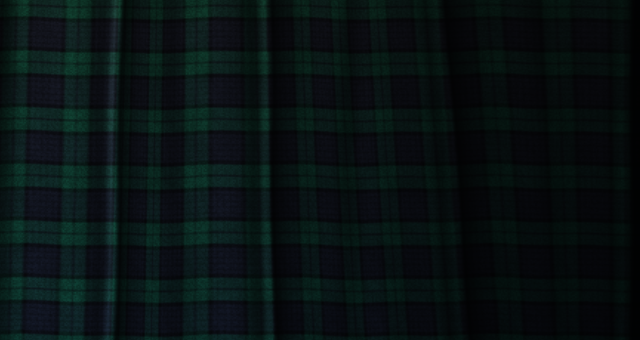
This texture is drawn by a Shadertoy shader. Its source:

```glsl
// Dark green and navy tartan cloth hanging in soft vertical folds.

const vec3 GREEN = vec3(0.047, 0.208, 0.155);
const vec3 NAVY  = vec3(0.067, 0.079, 0.116);
const vec3 BLACK = vec3(0.027, 0.031, 0.038);
const vec3 SHEEN = vec3(0.045, 0.085, 0.076);

const float ROWS = 6.0;
const float COLUMNS = 10.2; // before gathering

float hash(vec2 p) {
    return fract(sin(dot(p, vec2(127.1, 311.7))) * 43758.5453);
}

float noise(vec2 p) {
    vec2 i = floor(p), f = fract(p);
    f = f * f * (3.0 - 2.0 * f);
    return mix(mix(hash(i), hash(i + vec2(1, 0)), f.x),
               mix(hash(i + vec2(0, 1)), hash(i + vec2(1, 1)), f.x), f.y);
}

float bell(float d, float width) {
    return exp(-d * d / (width * width));
}

// Soft-edged line of the given half width around zero
float stripe(float d, float halfWidth, float blur) {
    return 1.0 - smoothstep(halfWidth - blur, halfWidth + blur, abs(d));
}

// Thread colour along one sett, mirrored about the green band
vec3 sett(float t, float blur) {
    float d = abs(fract(t + 0.5) - 0.5);
    vec3 color = mix(BLACK, NAVY, smoothstep(0.27 - blur, 0.27 + blur, d));
    color = mix(color, GREEN, stripe(d, 0.200, blur));
    float lines = 0.65 * stripe(d, 0.019, blur)
                + 0.48 * stripe(d - 0.34, 0.015, blur)
                + 0.48 * stripe(d - 0.45, 0.015, blur);
    return mix(color, BLACK, lines);
}

// Column coordinate: threads crowd together where the cloth is gathered
float gatheredColumn(vec2 p) {
    float lean = -0.012 + 0.052 * smoothstep(0.15, 0.72, p.x)
                        - 0.040 * smoothstep(0.75, 1.0, p.x);
    float x = p.x - lean * (0.5 - p.y);
    return x * COLUMNS - 0.2 + 1.08 * smoothstep(0.14, 0.30, x)
                             + 1.15 * smoothstep(0.40, 0.68, x);
}

// Broad shallow folds: x at the top, drift toward the hem, depth
float softFolds(vec2 p) {
    const vec3 dips[6] = vec3[6](
        vec3(0.008, -0.010, 0.75), vec3(0.148, -0.004, 0.35),
        vec3(0.268, 0.006, 0.50), vec3(0.388, 0.016, 0.50),
        vec3(0.548, -0.015, 0.45), vec3(0.840, 0.030, 0.35));
    float light = 1.0;
    for (int i = 0; i < 6; i++) {
        float d = p.x - dips[i].x - dips[i].y * (1.0 - p.y);
        light *= 1.0 - dips[i].z * mix(0.45, 0.9, p.y) * bell(d, 0.018);
    }
    return light * mix(0.86, 1.10, noise(vec2(p.x * 34.0 + p.y * 0.8, p.y * 0.7)));
}

// Deep creases; returns shade in x and ridge sheen in y
vec2 deepFolds(vec2 p) {
    const vec3 creases[4] = vec3[4](
        vec3(0.189, -0.012, 0.75), vec3(0.419, 0.009, 0.40),
        vec3(0.692, 0.040, 0.18), vec3(0.988, -0.004, 0.06));
    float shade = 1.0, sheen = 0.0;
    for (int i = 0; i < 4; i++) {
        float bend = 0.002 * sin(p.y * 7.0 + float(i) * 2.0);
        float d = p.x - creases[i].x - creases[i].y * (1.0 - p.y) - bend;
        float shadow = smoothstep(-0.004, 0.006, d) * exp(-max(d, 0.0) / 0.034);
        shade *= 1.0 - 0.93 * shadow;
        shade *= 1.0 - 0.30 * bell(d + 0.027, 0.011);
        sheen += creases[i].z * bell(d + 0.009, 0.006);
    }
    return vec2(shade, sheen);
}

void mainImage(out vec4 fragColor, in vec2 fragCoord) {
    vec2 p = fragCoord / iResolution.xy;

    // Cloth coordinates, rows sagging slightly between the folds
    float column = gatheredColumn(p);
    float sag = 0.018 * sin(p.x * 17.0 + 1.0) + 0.012 * sin(p.x * 43.0);
    float row = (1.0 - p.y) * ROWS - 0.118 + sag;

    // Weave the two sets of threads, weft slightly stronger
    vec3 warp = sett(column, 0.018 + COLUMNS / iResolution.x);
    vec3 weft = sett(row, 0.010 + 0.8 * ROWS / iResolution.y);
    vec3 color = mix(warp, weft, 0.58);

    // Fine woven grain and larger uneven wear
    vec2 cloth = vec2(p.x * 1.88, p.y);
    color *= mix(0.83, 1.17, noise(cloth * 230.0));
    color *= mix(0.92, 1.08, noise(cloth * 18.0));

    // Light enters from the left and fades to the right and lower right
    float light = mix(1.04, 0.38, smoothstep(0.12, 0.85, p.x));
    light *= mix(1.0, 0.72, smoothstep(0.35, 1.0, p.x) * (1.0 - p.y));
    light *= 1.0 - 0.85 * smoothstep(0.970, 0.992, p.x);
    vec2 folds = deepFolds(p);
    color = color * (1.0 + 0.4 * folds.y) + SHEEN * folds.y;
    color *= light * softFolds(p) * folds.x;

    // Cool tint toward the hem and a faint lifted black
    color *= mix(vec3(0.90, 1.0, 1.12), vec3(1.08, 0.97, 0.94), p.y);
    fragColor = vec4(color + vec3(0.005, 0.006, 0.008), 1.0);
}
```
